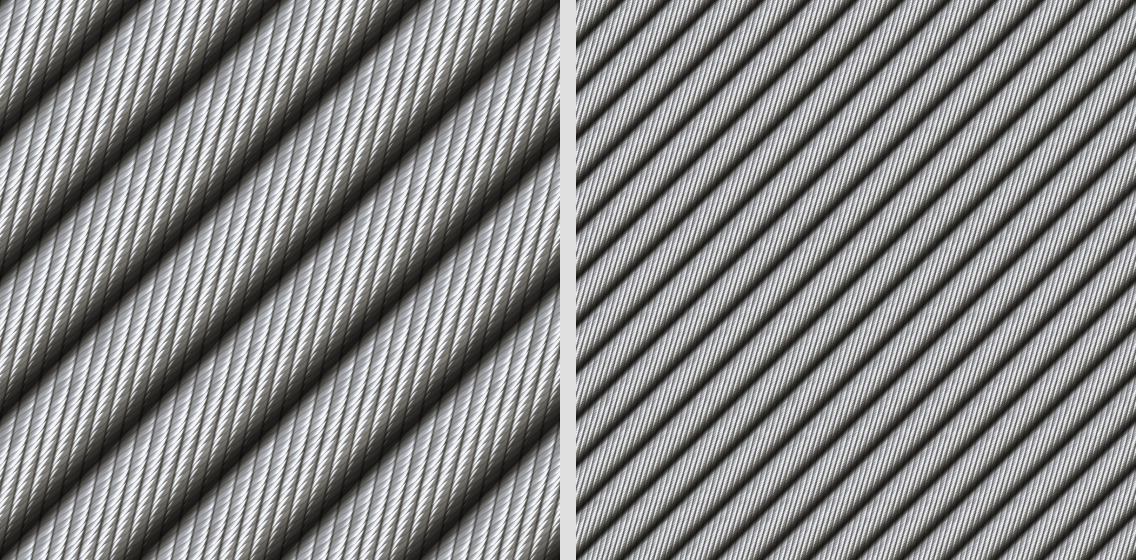
Left, the tile; right, the same tile 3 across and 3 down.
Reproduce this texture procedurally as a Shadertoy shader.

```glsl
const float CABLES = 4.0;          // cables across and down
const vec2  STRANDS = vec2(9.0, -2.0); // strand phase per cable cell in x and y
const float WIRES = 18.0;          // wires per cable cell along a strand
const float WIRE_TWIST = 0.8;
const float WIRE_BEND = 0.25;
const float STRAND_TILT = 0.6;
const float WIRE_TILT = 0.24;
const float BASE_LIGHT = 0.58;
const float SHEEN = 0.32;
const float GLINT = 0.42;
const float WEAR = 0.09;
const vec3  WARM_STEEL = vec3(1.03, 1.0, 0.94);
const vec3  COOL_STEEL = vec3(0.985, 1.0, 1.03);
const int   SAMPLES = 3;           // antialiasing grid per side

float hash(vec2 p) {
    vec3 q = fract(vec3(p.xyx) * 0.1031);
    q += dot(q, q.yzx + 33.33);
    return fract((q.x + q.y) * q.z);
}

float bell(float x, float width) {
    x /= width;
    return exp(-x * x);
}

vec3 wireRope(vec2 uv) {
    vec2 cell = uv * CABLES;

    // Nested coordinates: cable, strand, wire; each runs -1 to 1
    float across = fract(cell.x - cell.y);
    float cable = 2.0 * across - 1.0;
    float strandPhase = dot(cell, STRANDS);
    float strand = 2.0 * fract(strandPhase) - 1.0;
    float wirePhase = WIRES * cell.y - WIRE_TWIST * strand
                    - WIRE_BEND * strand * strand * strand;
    float wire = 2.0 * fract(wirePhase) - 1.0;

    // Wear per wire, with indices that wrap at the canvas edges
    vec2 wireId = vec2(mod(floor(strandPhase), 4.0),
                       mod(floor(wirePhase), WIRES * CABLES));
    float wear = hash(wireId + 7.0) - 0.5;

    // Shadow in the gaps between cables, strands and wires
    float cableShade = mix(0.3, 1.0, smoothstep(0.0, 0.13, across))
                     * mix(0.2, 1.0, smoothstep(0.0, 0.36, 1.0 - across));
    float strandShade = mix(0.5, 1.0, smoothstep(0.0, 0.32, 1.0 - abs(strand)));
    float wireShade = mix(0.8, 1.0, smoothstep(0.0, 0.4, 1.0 - abs(wire)));

    // Surface tilt away from the light gives broad sheen and sharp glints
    float tilt = cable + STRAND_TILT * strand - WIRE_TILT * wire + WEAR * wear;
    float light = BASE_LIGHT - 0.07 * cable + WEAR * wear;
    light += SHEEN * bell(tilt + 0.12, 0.36) + GLINT * bell(tilt - 0.06, 0.14);
    light -= 0.1 * bell(tilt - 0.42, 0.16);
    light *= cableShade * strandShade * wireShade;

    vec3 steel = mix(WARM_STEEL, COOL_STEEL,
                     smoothstep(0.3, 0.75, light - 0.12 * cable));
    return clamp(steel * light, 0.0, 0.97);
}

void mainImage(out vec4 fragColor, in vec2 fragCoord) {
    vec3 sum = vec3(0.0);
    for (int j = 0; j < SAMPLES; j++) {
        for (int i = 0; i < SAMPLES; i++) {
            vec2 offset = (vec2(i, j) + 0.5) / float(SAMPLES) - 0.5;
            sum += wireRope((fragCoord + offset) / iResolution.xy);
        }
    }
    fragColor = vec4(sum / float(SAMPLES * SAMPLES), 1.0);
}
```
